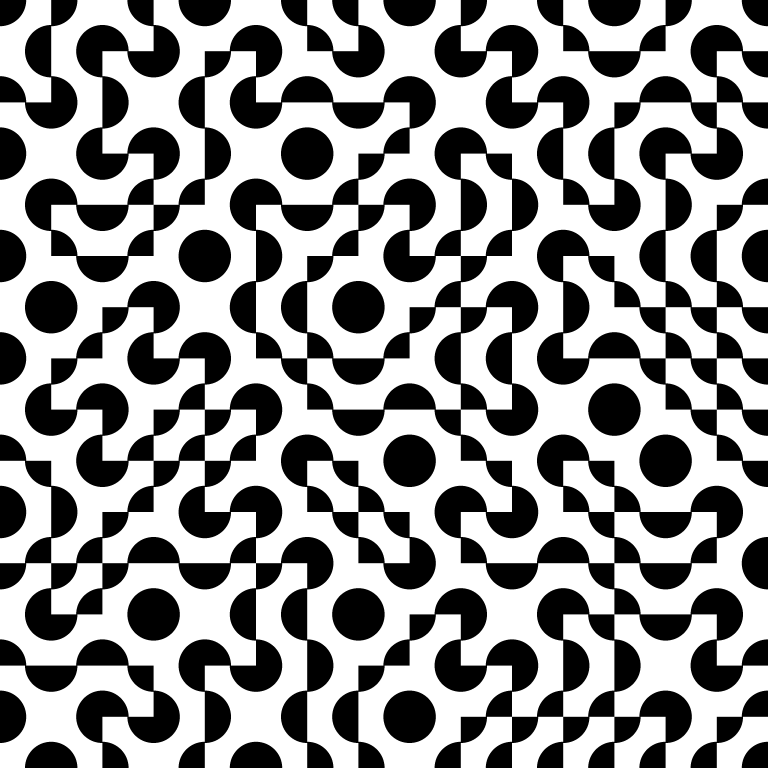
Write a three.js fragment shader that draws this pattern.

```glsl
// Random two-way Truchet tiling in black on white.
// Each square tile holds two quarter discs in opposite corners; a hash picks
// the diagonal, so neighbours join into discs, half discs and stepped bands.

varying vec2 vUv;

const float TILES = 15.0;        // tiles across the canvas
const float DISC_RADIUS = 0.512; // in tile widths, slightly over half so discs touch
const float SEED = 37.0;
const int SAMPLES = 5;           // samples per pixel side
const vec3 PAPER = vec3(1.0);
const vec3 INK = vec3(0.0);

// Pseudo-random value from 0 to 1 for a tile index.
float hash(vec2 cell, float seed) {
  vec3 p = fract(vec3(cell.xyx + seed) * vec3(0.1031, 0.1030, 0.0973));
  p += dot(p, p.yzx + 33.33);
  return fract((p.x + p.y) * p.z);
}

// Signed distance to two quarter discs in opposite corners of the unit tile.
float cornerDiscs(vec2 p, float radius) {
  return min(length(p), length(p - 1.0)) - radius;
}

// 1 inside the ink, 0 on the paper, with p in tile units.
float truchet(vec2 p, float radius, float seed) {
  vec2 local = fract(p);
  if (hash(floor(p), seed) < 0.5) local.x = 1.0 - local.x;
  return step(cornerDiscs(local, radius), 0.0);
}

// Ink share of one pixel: smooths both the arcs and the straight tile seams.
float coverage(vec2 p, vec2 pixel) {
  float sum = 0.0;
  for (int j = 0; j < SAMPLES; j++) {
    for (int i = 0; i < SAMPLES; i++) {
      vec2 offset = (vec2(float(i), float(j)) + 0.5) / float(SAMPLES) - 0.5;
      sum += truchet(p + offset * pixel, DISC_RADIUS, SEED);
    }
  }
  return sum / float(SAMPLES * SAMPLES);
}

void main() {
  vec2 p = vUv * TILES;
  float ink = coverage(p, fwidth(p));
  gl_FragColor = vec4(mix(PAPER, INK, ink), 1.0);
}
```
